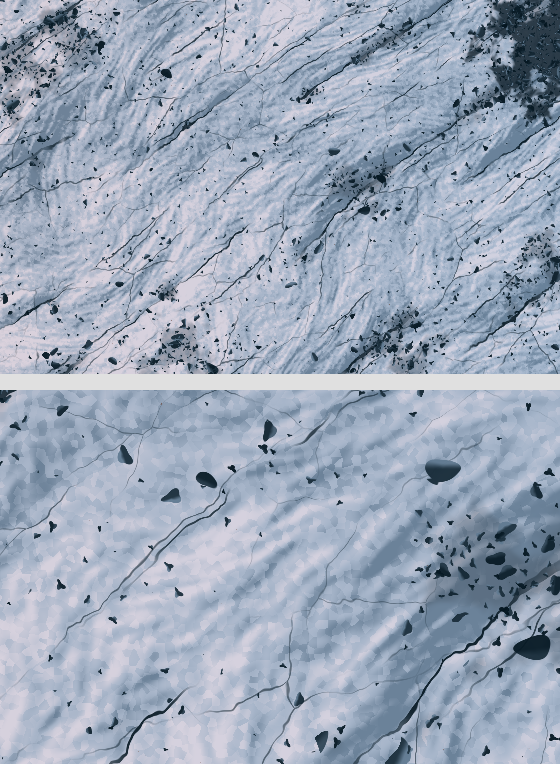
Top: the whole. Bottom: its middle third, enlarged.
A Shadertoy shader for this texture:

```glsl
// Pale slabs of coastal rock, split by diagonal cracks and dotted with dark mussels.

const vec3 ROCK_LIGHT = vec3(0.83, 0.82, 0.87);
const vec3 ROCK_MID   = vec3(0.65, 0.71, 0.79);
const vec3 ROCK_SHADE = vec3(0.42, 0.51, 0.60);
const vec3 SHELL_DARK = vec3(0.01, 0.08, 0.12);
const vec3 SHELL_BLUE = vec3(0.38, 0.48, 0.57);
const vec3 RUST       = vec3(0.42, 0.27, 0.22);
const vec2 ALONG      = vec2(0.8, 0.6);   // direction of the cracks

float hash(vec2 p) {
    vec3 q = fract(p.xyx * vec3(0.1031, 0.1030, 0.0973));
    q += dot(q, q.yzx + 33.33);
    return fract((q.x + q.y) * q.z);
}

vec2 hash2(vec2 p) {
    return vec2(hash(p), hash(p + 57.3));
}

// Warped sine octaves, roughly -0.9 to 0.9
float layeredSines(vec2 p, int octaves) {
    float sum = 0.0, amp = 0.5;
    for (int i = 0; i < octaves; i++) {
        p += 0.3 * sin(p.yx * 1.3 + float(i) * 1.7);
        sum += amp * sin(p.x) * cos(p.y);
        p = mat2(1.6, 1.2, -1.2, 1.6) * p + 3.1;
        amp *= 0.55;
    }
    return sum;
}

// Cellular noise: x = distance to the cell border in canvas units, y = cell id
vec2 cellBorder(vec2 p, vec2 stretch) {
    vec2 q = p * stretch, cell = floor(q);
    vec2 near = vec2(8.0), next = vec2(8.0), nearId = cell;
    for (int j = -1; j <= 1; j++)
    for (int i = -1; i <= 1; i++) {
        vec2 id = cell + vec2(i, j);
        vec2 d = id + hash2(id) - q;
        if (dot(d, d) < dot(near, near)) { next = near; near = d; nearId = id; }
        else if (dot(d, d) < dot(next, next)) next = d;
    }
    float gap = 0.5 * (dot(next, next) - dot(near, near));
    return vec2(gap / length((next - near) * stretch), hash(nearId + 7.7));
}

// Broken parallel cracks: x = signed distance, y = how open the crack is here
vec2 seams(vec2 g, float spacing, float seed) {
    float row = g.y / spacing, id = floor(row);
    float jitter = 0.3 * (hash(vec2(id, seed)) - 0.5);
    float wave = sin(g.x * 4.0 + id * 2.4 + seed) + 0.7 * sin(g.x * 11.7 + id * 5.1);
    return vec2((fract(row) - 0.5 - jitter) * spacing, smoothstep(-0.6, 1.0, wave));
}

float line(float dist, float width, float soft) {
    return 1.0 - smoothstep(width, width + 1.5 * soft, abs(dist));
}

// Scattered chipped ovals: x = coverage, y = sheen on one flank
vec2 shells(vec2 p, float scale, float density, float chipped, float soft) {
    vec2 q = p * scale, cell = floor(q), result = vec2(0.0);
    for (int j = -1; j <= 1; j++)
    for (int i = -1; i <= 1; i++) {
        vec2 id = cell + vec2(i, j);
        float present = density - hash(id + scale);
        if (present <= 0.0) continue;
        float a = 6.2832 * hash(id + 11.3);
        vec2 d = mat2(cos(a), sin(a), -sin(a), cos(a)) * (q - id - hash2(id + 3.7));
        d.y *= 1.6 + d.x;
        float radius = mix(0.18, 0.44, hash(id + 23.1)) * smoothstep(0.0, 0.04, present);
        radius *= 1.0 + chipped * sin(3.0 * atan(d.y, d.x + 0.0001) + 5.0 * a);
        float cover = 1.0 - smoothstep(-soft, soft, (length(d) - radius) / scale);
        float sheen = smoothstep(0.0, 0.7, d.y / (radius + 0.01)) + 0.3;
        if (cover > result.x) result = vec2(cover, sheen * hash(id + 31.9));
    }
    return result;
}

float colony(vec2 p, vec2 centre, float radius, float ragged) {
    return smoothstep(-0.2, 0.8, 1.0 - length(p - centre) / radius + ragged);
}

void mainImage(out vec4 fragColor, in vec2 fragCoord) {
    vec2 p = fragCoord / iResolution.y;
    float soft = 0.6 / iResolution.y;

    // Coordinates that follow the bent, jagged grain of the rock
    vec2 grain = vec2(dot(p, ALONG), dot(p, vec2(-ALONG.y, ALONG.x)));
    vec2 bent = grain;
    bent.y += 0.08 * layeredSines(grain * vec2(2.2, 4.0) + 1.3, 2);
    vec2 jagged = bent + 0.009 * vec2(layeredSines(p * 38.0 + 5.0, 4), layeredSines(p * 42.0, 4));

    // Cracks, from wide seams to hairlines, all of them interrupted
    float patchy = layeredSines(p * 15.0 + 2.0, 4);
    float gaps = smoothstep(-0.3, 0.15, layeredSines(grain * vec2(19.0, 9.0) + 8.0, 3));
    vec2 major = seams(jagged, 0.15, 2.0);
    vec2 minor = seams(jagged + vec2(0.3, 0.04), 0.08, 9.0);
    vec2 hair = cellBorder(jagged + 4.0, vec2(3.0, 6.5));
    vec2 facet = cellBorder(jagged + 9.0, vec2(8.0, 14.0));
    float wide = 0.0005 + 0.010 * max(patchy, 0.0);
    float crack = line(major.x, wide * major.y, soft) * smoothstep(0.1, 0.5, major.y) * mix(0.35, 1.0, gaps);
    crack = max(crack, 0.85 * line(minor.x, 0.0004, soft) * minor.y * minor.y * gaps);
    crack = max(crack, 0.6 * line(hair.x, 0.0002, soft) * smoothstep(-0.25, 0.3, patchy));
    crack = max(crack, 0.4 * line(facet.x, 0.0, soft) * smoothstep(0.0, 0.35, -patchy) * gaps);
    float besideSeam = exp(-pow(major.x / 0.03, 2.0)) * major.y;

    // Chiselled rock relief lit across the grain
    vec2 reliefScale = vec2(4.0, 6.5);
    float relief = layeredSines(bent * reliefScale, 6);
    float slope = layeredSines((bent + vec2(-0.002, 0.006)) * reliefScale, 6) - relief;
    float tone = 0.56 + 0.24 * relief + 5.0 * slope + 0.12 * (0.7 - p.x);
    tone += 0.20 * (hair.y - 0.5) + 0.16 * (facet.y - 0.5);
    tone += 0.26 * (cellBorder(p, vec2(150.0)).y - 0.5);
    tone -= 0.50 * besideSeam * smoothstep(-0.003, 0.004, major.x);
    tone = clamp(tone, 0.0, 1.0);
    vec3 color = mix(ROCK_SHADE, ROCK_MID, smoothstep(0.0, 0.5, tone));
    color = mix(color, ROCK_LIGHT, smoothstep(0.42, 0.95, tone));
    color *= mix(vec3(1.03, 1.0, 0.99), vec3(0.98, 1.0, 1.01), p.x / 1.5);
    color = mix(color, SHELL_DARK, 0.9 * crack);

    // Ragged mussel beds in corners and hollows
    float ragged = 1.1 * layeredSines(p * 36.0, 4);
    float corner = colony(p, vec2(1.47, 0.88), 0.22, 0.6 * ragged);
    float bed = 0.8 * colony(p, vec2(0.04, 0.80), 0.11, ragged);
    bed = max(bed, 0.6 * colony(p, vec2(0.19, 0.88), 0.11, ragged));
    bed = max(bed, 0.7 * colony(p, vec2(0.48, 0.05), 0.11, ragged));
    bed = max(bed, 0.7 * colony(p, vec2(1.10, 0.04), 0.09, ragged));
    bed = max(bed, 0.8 * colony(p, vec2(1.46, 0.29), 0.09, ragged));
    bed = max(bed, 0.7 * colony(p, vec2(0.93, 0.49), 0.07, ragged));
    bed = max(bed, corner);
    color = mix(color, SHELL_DARK, 0.85 * smoothstep(0.45, 0.8, corner));

    // Single mussels and specks, crowding along the seams
    float cluster = smoothstep(0.05, 0.4, patchy);
    float crowd = cluster * (0.07 + 0.55 * besideSeam) + 0.65 * bed;
    color = mix(color, 0.6 * ROCK_SHADE, 0.45 * smoothstep(0.1, 0.6, crowd));
    vec2 rust = shells(p + 5.0, 70.0, 0.012, 0.2, soft);
    color = mix(color, RUST, 0.8 * rust.x);
    for (int i = 0; i < 3; i++) {
        float level = float(i);
        float scale = 22.0 * pow(2.1, level);
        vec2 shell = shells(p + level * 3.0, scale, 0.03 + 0.012 * level + crowd, 0.08 + 0.12 * level, soft);
        color = mix(color, mix(SHELL_DARK, SHELL_BLUE, min(shell.y, 1.0)), 0.95 * shell.x);
    }
    fragColor = vec4(color, 1.0);
}
```
